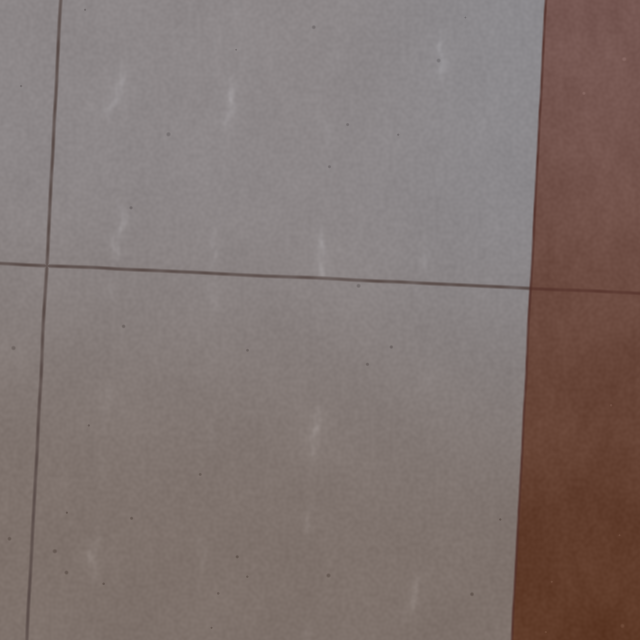
A Shadertoy shader for this texture:

```glsl
// Layout, in canvas units
const float LEFT_JOINT = 0.042;      // x of the left joint at the bottom edge
const float CROSS_JOINT = 0.5885;    // y of the cross joint at the left edge
const vec2 LEAN = vec2(0.053, -0.047); // drift of upright and cross joints
const float TILE_SIZE = 0.758;
const float JOINT_HALF = 0.0024;
const float BORDER_HALF = 0.0018;
const float JOINT_BLUR = 0.0022;

// Colours
const vec3 GREY_TOP = vec3(0.550, 0.528, 0.532);
const vec3 GREY_BOTTOM = vec3(0.492, 0.442, 0.416);
const vec3 CLAY_TOP = vec3(0.465, 0.345, 0.325);
const vec3 CLAY_BOTTOM = vec3(0.365, 0.220, 0.145);
const vec3 GREY_JOINT = vec3(0.350, 0.298, 0.285);
const vec3 CLAY_JOINT = vec3(0.315, 0.180, 0.155);
const vec3 VEIN_TINT = vec3(0.055, 0.058, 0.060);

// Surface wear
const int VEIN_COUNT = 4;
const float VEIN_HALF = 0.006;
const float GRAIN = 0.028;
const float MOTTLE = 0.022;
const float SPECK_CELLS = 17.0;
const float SPECK_CHANCE = 0.13;

vec2 hash2(vec2 p) {
    vec3 q = fract(p.xyx * vec3(0.1031, 0.1030, 0.0973));
    q += dot(q, q.yzx + 33.33);
    return fract((q.xx + q.yz) * q.zy);
}

float cornerSlope(vec2 cell, vec2 offset) {
    float angle = 6.28318 * hash2(cell).x;
    return dot(vec2(cos(angle), sin(angle)), offset);
}

float gradientNoise(vec2 p) {
    vec2 i = floor(p), f = fract(p);
    vec2 w = f * f * f * (f * (f * 6.0 - 15.0) + 10.0);
    vec2 e = vec2(0.0, 1.0);
    float low = mix(cornerSlope(i, f), cornerSlope(i + e.yx, f - e.yx), w.x);
    float high = mix(cornerSlope(i + e.xy, f - e.xy), cornerSlope(i + e.yy, f - e.yy), w.x);
    return mix(low, high, w.y);
}

// Soft line coverage, never sharper than a pixel
float lineMask(float dist, float halfWidth) {
    float blur = max(JOINT_BLUR, 1.0 / iResolution.y);
    return 1.0 - smoothstep(halfWidth - blur, halfWidth + blur, abs(dist));
}

// Broken pale veins running up each tile
float veins(vec2 q, vec2 tile) {
    float sum = 0.0;
    for (int i = 0; i < VEIN_COUNT; i++) {
        float k = float(i);
        vec2 seed = tile * 7.3 + vec2(k * 13.7, k * 5.1);
        float x = TILE_SIZE * (0.13 + 0.22 * k);
        x += 0.030 * gradientNoise(vec2(q.y * 7.0, k * 3.7) + seed);
        x += 0.014 * gradientNoise(vec2(q.y * 31.0, k * 9.1) + seed);
        float gaps = smoothstep(-0.05, 0.4, gradientNoise(vec2(q.y * 9.0, k * 4.3) + seed.yx));
        float fray = 0.6 + 0.9 * gradientNoise(q * vec2(110.0, 45.0) + seed);
        float d = (q.x - x) / VEIN_HALF;
        sum += gaps * (fray * exp(-d * d) + 0.22 * exp(-d * d * 0.08));
    }
    return sum;
}

// Small round pits scattered on a jittered grid
float specks(vec2 p) {
    vec2 cell = floor(p * SPECK_CELLS);
    vec2 centre = (cell + 0.2 + 0.6 * hash2(cell + 41.0)) / SPECK_CELLS;
    vec2 pick = hash2(cell + 7.0);
    float radius = mix(0.0015, 0.0035, pick.y);
    return step(pick.x, SPECK_CHANCE) * (1.0 - smoothstep(0.3 * radius, 1.4 * radius, length(p - centre)));
}

void mainImage(out vec4 fragColor, in vec2 fragCoord) {
    vec2 p = fragCoord / iResolution.xy;

    // Leaning tile grid
    vec2 q = p - vec2(LEFT_JOINT, CROSS_JOINT) - LEAN * p.yx;
    q += 0.0010 * vec2(gradientNoise(p.yy * 9.0), gradientNoise(p.xx * 9.0 + 20.0));
    vec2 tile = floor(q / TILE_SIZE);
    vec2 local = q - tile * TILE_SIZE;
    vec2 joint = q - TILE_SIZE * round(q / TILE_SIZE);
    float edge = q.x - TILE_SIZE;
    float pixel = 1.0 / iResolution.y;
    float clay = smoothstep(-pixel, pixel, edge);

    // Uneven light over both materials
    float light = smoothstep(-0.1, 1.1, p.y + 0.12 * (p.x - 0.5));
    vec3 grey = mix(GREY_BOTTOM, GREY_TOP, smoothstep(0.0, 0.8, light));
    grey += vec3(-0.004, 0.010, 0.020) * smoothstep(0.45, 0.85, p.x) * light;
    vec3 color = mix(grey, mix(CLAY_BOTTOM, CLAY_TOP, light), clay);

    // Mottling, drawn-out streaks and fine grain
    float mottle = gradientNoise(p * 8.0) + 0.6 * gradientNoise(p * vec2(46.0, 19.0));
    float grain = gradientNoise(p * 150.0) + 0.6 * gradientNoise(p * 75.0 + 9.0);
    color += MOTTLE * mottle * mix(0.7, 1.4, clay) + GRAIN * grain * 0.8;

    // Veins and pits, with paler pits on clay
    color += VEIN_TINT * veins(local, tile) * (1.0 - clay);
    color += specks(p) * mix(vec3(-0.10), vec3(0.06), clay);

    // Joints, fainter across the clay
    float wear = 0.9 + 0.35 * gradientNoise(p * 38.0);
    float across = lineMask(joint.y, JOINT_HALF) * mix(1.0, 0.65, clay);
    float upright = lineMask(q.x, JOINT_HALF);
    float border = lineMask(edge, BORDER_HALF);
    color = mix(color, mix(GREY_JOINT, CLAY_JOINT, clay), clamp(max(across, upright) * wear, 0.0, 1.0));
    color = mix(color, CLAY_JOINT, clamp(border * wear, 0.0, 1.0) * 0.85);

    fragColor = vec4(clamp(color, 0.0, 1.0), 1.0);
}
```
